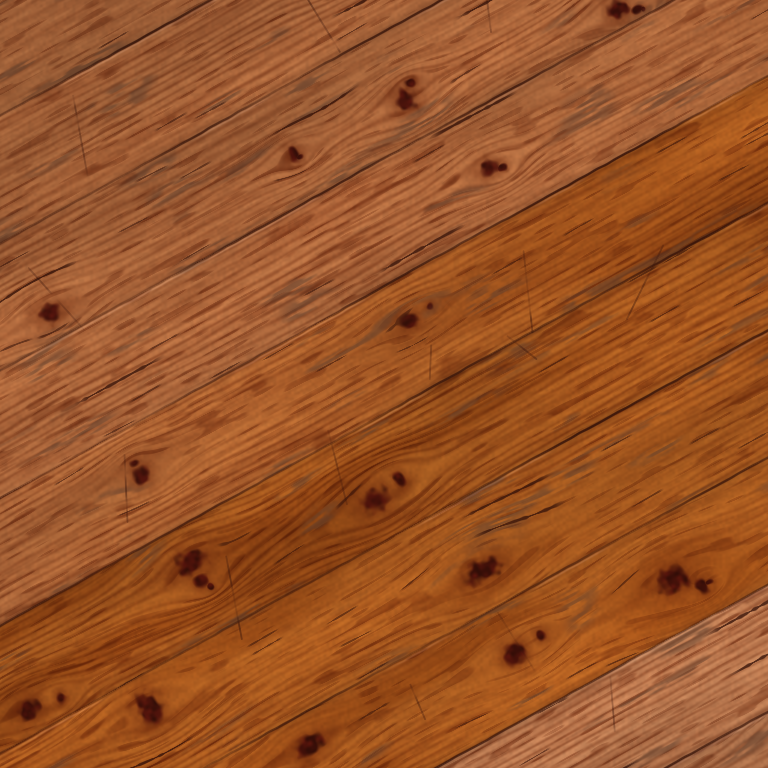
This texture is drawn by a WebGL 2 fragment shader. Its source:

```glsl
#version 300 es
precision highp float;
// Worn pine floorboards laid on a diagonal, rosy at the top, amber below, pale in the last corner.
// Board space (along, across) is split into equal strips; grain is layered sines and noise
// bent around hashed knots, with seams, cracks, scratches and grey wear on top.
uniform vec2 u_resolution;
out vec4 fragColor;

#define BOARD_ANGLE 0.505
#define BOARD_WIDTH 0.1453
#define BOARD_SHIFT 0.918
#define SEAM_WIDTH 0.0019
#define RING_FREQ 620.0
#define GRAIN_DEPTH 0.30
#define KNOT_SPACING 0.27
#define KNOT_CHANCE 0.62
#define KNOT_SIZE 0.026
#define SCRATCHES 14
#define WEAR 0.5

const vec3 ROSY = vec3(0.675, 0.405, 0.235);
const vec3 AMBER = vec3(0.68, 0.365, 0.125);
const vec3 DEEP_AMBER = vec3(0.55, 0.25, 0.06);
const vec3 PALE = vec3(0.70, 0.455, 0.30);
const vec3 KNOT_CORE = vec3(0.22, 0.045, 0.03);
const vec3 KNOT_HALO = vec3(0.40, 0.14, 0.04);
const vec3 GAP = vec3(0.22, 0.08, 0.04);
const vec3 GREY_WEAR = vec3(0.38, 0.26, 0.19);

float hash(vec2 p) {
  vec3 q = fract(p.xyx * 0.1031);
  q += dot(q, q.yzx + 33.33);
  return fract((q.x + q.y) * q.z);
}

float noise(vec2 p) {
  vec2 i = floor(p), f = fract(p);
  f = f * f * (3.0 - 2.0 * f);
  vec2 e = vec2(0.0, 1.0);
  return mix(mix(hash(i), hash(i + e.yx), f.x), mix(hash(i + e), hash(i + e.yy), f.x), f.y);
}

// Knots of one board: x = core, y = halo, z = sideways push on the grain
vec3 knots(vec2 b, float board) {
  vec3 total = vec3(0.0);
  float cell = floor(b.x / KNOT_SPACING);
  float ragged = 0.45 * (noise(b * 130.0) - 0.5);
  for (int i = -1; i <= 1; i++) {
    vec2 id = vec2(cell + float(i) + 40.0, board + 11.0);
    if (hash(id) > KNOT_CHANCE) continue;
    vec2 center = vec2(id.x - 40.0 + 0.2 + 0.6 * hash(id + 7.3),
                       board + BOARD_SHIFT + 0.15 + 0.7 * hash(id + 19.1));
    center *= vec2(KNOT_SPACING, BOARD_WIDTH);
    float size = KNOT_SIZE * mix(0.5, 1.1, hash(id + 3.7));
    // Each main knot may carry smaller companions
    for (int k = 0; k < 3; k++) {
      vec2 seed = id + 31.0 * float(k);
      if (k > 0 && hash(seed + 2.9) > 0.5) continue;
      vec2 d = b - center;
      float aspect = mix(0.8, 1.4, hash(seed + 5.5));
      float r = length(d / vec2(aspect, 1.0 / aspect)) / size + ragged;
      total.x = max(total.x, 1.0 - smoothstep(0.35, 0.85, r));
      total.y = max(total.y, exp(-0.9 * r * r));
      vec2 reach = d / (size * vec2(3.2, 1.9));
      total.z += d.y * 0.9 * exp(-dot(reach, reach));
      center += size * (vec2(1.1, 0.0) + 2.4 * (vec2(hash(seed + 8.1), hash(seed + 4.2)) - 0.5));
      size *= 0.5;
    }
  }
  return total;
}

// Straight dark splits lying along the grain, tapering at both ends
float cracks(vec2 g, vec2 grid, float chance) {
  vec2 id = floor(g * grid), f = fract(g * grid);
  float middle = 0.5 + 0.3 * (hash(id + 5.0) - 0.5) * (f.x - 0.5);
  float rough = 0.06 + 0.12 * noise(vec2(g.x * 140.0, id.y));
  float line = 1.0 - smoothstep(0.3 * rough, rough, abs(f.y - middle));
  float ends = smoothstep(0.0, 0.2, f.x) * smoothstep(1.0, 0.8, f.x);
  return line * ends * step(1.0 - chance, hash(id + 63.0));
}

// Thin hashed scratches running across the boards
float scratches(vec2 p) {
  float mark = 0.0;
  for (int i = 0; i < SCRATCHES; i++) {
    vec2 s = vec2(float(i) * 3.1 + 5.0, 17.0);
    float angle = mix(1.1, 2.5, hash(s));
    vec2 dir = vec2(cos(angle), sin(angle));
    vec2 d = p - vec2(hash(s + 2.0), hash(s + 9.0));
    float reach = mix(0.015, 0.055, hash(s + 4.0));
    float dist = length(d - dir * clamp(dot(d, dir), -reach, reach));
    mark = max(mark, (1.0 - smoothstep(0.0004, 0.002, dist)) * noise(p * 70.0 + s));
  }
  return mark;
}

void main() {
  vec2 p = gl_FragCoord.xy / u_resolution;
  float c = cos(BOARD_ANGLE), s = sin(BOARD_ANGLE);
  vec2 b = vec2(p.x * c + p.y * s, p.x * s + (1.0 - p.y) * c);
  b.y += 0.003 * (noise(vec2(b.x * 5.0, 2.0)) - 0.5);
  float strip = b.y / BOARD_WIDTH - BOARD_SHIFT;
  float board = floor(strip);
  vec3 knot = knots(b, board);
  vec2 g = vec2(b.x + 7.0 * hash(vec2(board + 2.0, 8.0)) + 3.0, b.y - knot.z + 2.0);

  // Board tones
  float warm = smoothstep(2.8, 3.9, board + p.x);
  float stain = smoothstep(0.4, 0.85, noise(g * vec2(3.5, 26.0) + 11.0));
  vec3 color = mix(ROSY, mix(AMBER, DEEP_AMBER, 0.65 * stain), warm);
  color = mix(color, PALE, step(7.0, board));
  color *= 0.96 + 0.08 * hash(vec2(board + 5.0, 3.0));
  color *= 0.93 + 0.14 * noise(vec2(b.x * 4.0 + board * 9.0, b.y * 16.0));

  // Grain: fine rings, streaks, broken pores and fibre, all flowing around the knots
  float bend = noise(g * vec2(3.0, 18.0));
  float rings = 0.5 + 0.5 * sin(g.y * RING_FREQ + 10.0 * bend + 2.5 * noise(g * vec2(12.0, 70.0)));
  float strength = smoothstep(0.2, 0.8, noise(g * vec2(2.5, 16.0) + 30.0));
  float streak = noise(g * vec2(5.0, 170.0));
  float fiber = noise(g * vec2(45.0, 300.0));
  float pores = smoothstep(0.66, 0.84, noise(g * vec2(26.0, 230.0) + 90.0));
  float grain = 0.6 * rings * rings * (0.15 + strength) + 0.5 * streak * streak;
  grain += 0.45 * fiber + 0.65 * pores - 0.38;
  color *= 1.0 - GRAIN_DEPTH * grain * vec3(0.72, 1.1, 1.35);
  color *= 0.96 + 0.08 * noise(p * 260.0);

  // Knots, grey wear and small damage
  color = mix(color, KNOT_HALO, 0.65 * knot.y);
  color = mix(color, KNOT_CORE * (0.7 + 0.8 * noise(b * 160.0)), 0.9 * knot.x);
  float smudge = smoothstep(0.72, 0.92, noise(g * vec2(9.0, 55.0) + 50.0));
  color = mix(color, GREY_WEAR, WEAR * smudge * smoothstep(0.2, 0.7, fiber));
  float split = max(cracks(g, vec2(7.0, 50.0), 0.025), 0.7 * cracks(g + 3.3, vec2(19.0, 85.0), 0.03));
  color = mix(color, GAP, 0.8 * split);
  color = mix(color, GAP, 0.5 * scratches(p));

  // Seams: uneven dark gap, soft soiling and a worn pale edge
  float seam = floor(strip + 0.5);
  float gap = (strip - seam) * BOARD_WIDTH + 0.0009 * (noise(vec2(b.x * 70.0, seam)) - 0.5);
  float depth = mix(0.25, 1.0, noise(vec2(b.x * 8.0, seam * 5.0 + 20.0)));
  color *= 1.0 - 0.2 * depth * exp(-abs(gap) * 190.0);
  float edge = exp(-pow((gap - 0.0032) / 0.0014, 2.0));
  color += 0.10 * edge * smoothstep(0.5, 0.85, noise(vec2(b.x * 9.0, seam * 3.0 + 70.0)));
  float line = 1.0 - smoothstep(0.3 * SEAM_WIDTH, 1.3 * SEAM_WIDTH, abs(gap));
  color = mix(color, GAP, 0.9 * depth * line);

  // Dimmer light toward the upper left
  color *= mix(0.86, 1.0, smoothstep(-0.1, 0.5, b.y));
  fragColor = vec4(color, 1.0);
}
```
